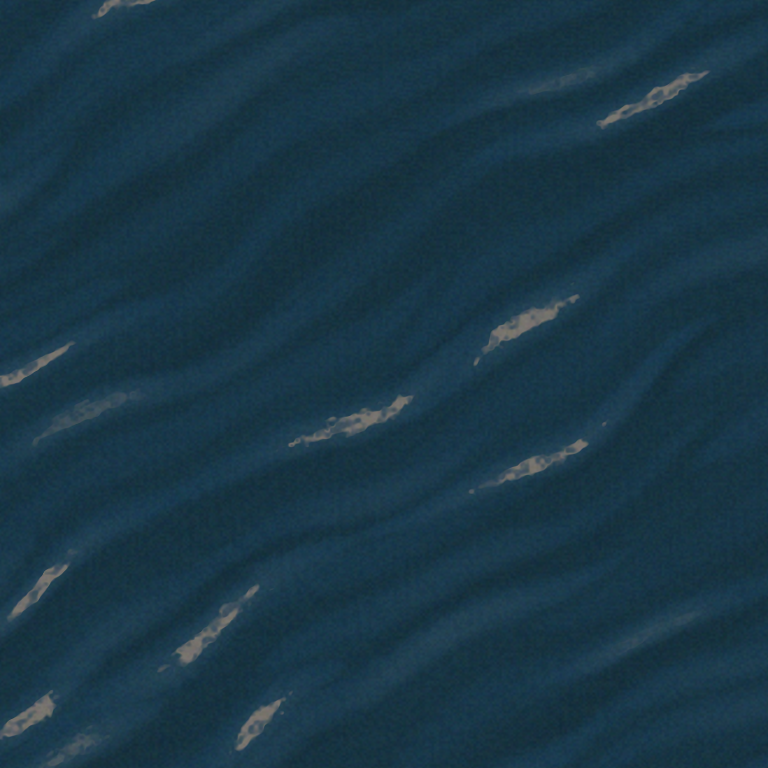
This texture is drawn by a three.js fragment shader. Its source:

```glsl
// Dark teal water with slanted swells, soft blue crests and a few pale glints.
// Crests are tapered strokes scattered by a cellular loop in a rotated space
// that layered sines bend; noise roughens the glints and adds a fine grain.

varying vec2 vUv;

float hash(vec2 p) {
  return fract(sin(dot(p, vec2(127.1, 311.7))) * 43758.5453);
}

float valueNoise(vec2 p) {
  vec2 cell = floor(p);
  vec2 f = fract(p);
  f = f * f * (3.0 - 2.0 * f);
  float low = mix(hash(cell), hash(cell + vec2(1.0, 0.0)), f.x);
  float high = mix(hash(cell + vec2(0.0, 1.0)), hash(cell + 1.0), f.x);
  return mix(low, high, f.y);
}

// Rotate so x runs along the swells, then bend them.
vec2 swellSpace(vec2 uv) {
  float c = cos(0.52);
  float s = sin(0.52);
  vec2 p = vec2(c * uv.x + s * uv.y, c * uv.y - s * uv.x);
  p.y += 0.018 * sin(p.x * 9.0 + p.y * 6.0 + 0.7);
  p.y += 0.007 * sin(p.x * 21.0 - p.y * 13.0 + 2.0);
  return p;
}

// x: crest, y: pale haze on it, z: glint.
vec3 scatterCrests(vec2 p, float ragged) {
  vec2 q = p / vec2(0.30, 0.085);
  vec2 home = floor(q);
  vec3 light = vec3(0.0);
  for (int j = -1; j <= 1; j++) {
    for (int i = -1; i <= 1; i++) {
      vec2 cell = home + vec2(float(i), float(j));
      float a = hash(cell + 3.1);
      float b = hash(cell + 17.4);
      float lit = hash(cell + 41.8);
      vec2 d = q - cell - 0.2 - 0.6 * vec2(a, b);
      d.y -= (b - 0.4) * 0.3 * d.x * d.x;

      // Tapered stroke with soft edges.
      float reach = d.x / (0.65 + 0.45 * b);
      float width = (0.28 + 0.22 * a) * max(1.0 - reach * reach, 0.02);
      float stroke = 1.0 - smoothstep(0.25, 1.1, abs(d.y) / width + 0.25 * (ragged - 0.5));
      stroke *= 1.0 - smoothstep(0.7, 1.0, abs(reach));
      light.x = max(light.x, stroke * (0.45 + 0.55 * lit));

      // Haze and ragged glint near the lower side of the stroke.
      vec2 g = d - vec2(0.5 * a - 0.25, -0.05);
      float r = length(g / vec2(0.17 + 0.2 * b, 0.10 + 0.09 * a));
      float haze = 1.0 - smoothstep(0.4, 2.3, r + 0.8 * (ragged - 0.5));
      light.y = max(light.y, haze * smoothstep(0.35, 0.8, lit));
      float glint = 1.0 - smoothstep(0.6, 0.9, r + 1.1 * (ragged - 0.5));
      light.z = max(light.z, glint * smoothstep(0.70, 0.82, lit));
    }
  }
  return light;
}

void main() {
  vec2 p = swellSpace(vUv);
  float streaks = valueNoise(p * vec2(45.0, 130.0));
  float flecks = valueNoise(vUv * 150.0);
  float ragged = mix(streaks, flecks, 0.4);
  vec3 light = scatterCrests(p + 2.0, ragged);

  // Water body: broad swell, then crests.
  float swell = 0.5 + 0.3 * sin(p.y * 62.0 + 2.0 * sin(p.x * 5.0))
                    + 0.2 * sin(p.y * 27.0 - p.x * 8.0);
  vec3 color = mix(vec3(0.085, 0.188, 0.238), vec3(0.092, 0.207, 0.265), swell);
  color = mix(color, vec3(0.100, 0.230, 0.312), 0.9 * light.x);

  // Pale haze, then slate to warm grey glints.
  color = mix(color, vec3(0.175, 0.288, 0.350), light.y * (0.3 + 0.5 * ragged));
  vec3 glintColor = mix(vec3(0.25, 0.32, 0.37), vec3(0.50, 0.47, 0.44),
                        smoothstep(0.25, 0.65, flecks * 0.5 + (1.0 - streaks) * 0.5));
  color = mix(color, glintColor, 0.9 * light.z);

  // Fine coloured grain.
  vec3 grain = vec3(valueNoise(vUv * 270.0), valueNoise(vUv * 270.0 + 37.0),
                    valueNoise(vUv * 230.0 + 91.0)) - 0.5;
  color += grain * vec3(0.030, 0.030, 0.042);
  color += 0.025 * (valueNoise(vUv * 330.0 + 11.0) - 0.5);

  gl_FragColor = vec4(color, 1.0);
}
```
